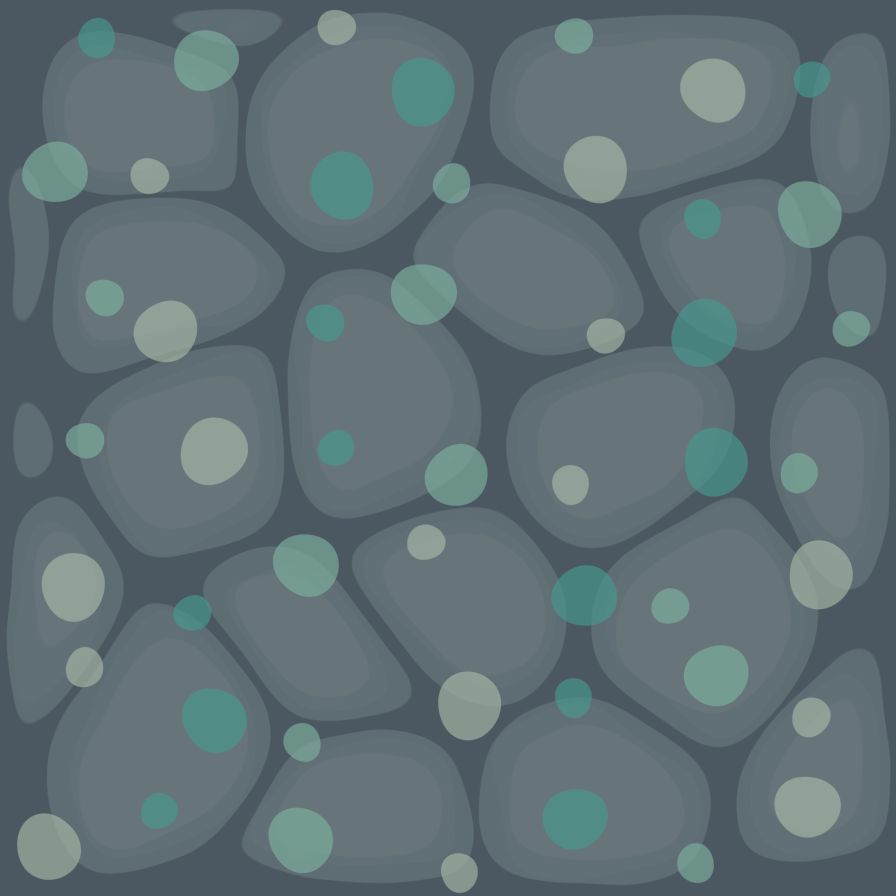
Give the GLSL for this texture, as a Shadertoy shader.

```glsl
const vec2 STONE_GRID = vec2(3.6, 5.0);
const float DOT_GRID = 7.0;
const float ROUNDING = 0.022;

const vec3 MORTAR = vec3(0.300, 0.345, 0.380);
const vec3 RIM = vec3(0.367, 0.422, 0.450);
const vec3 RIM_LIGHT = vec3(0.382, 0.438, 0.463);
const vec3 FACE = vec3(0.405, 0.458, 0.477);
const vec3 CREAM = vec3(0.660, 0.723, 0.652);
const vec3 TEAL = vec3(0.274, 0.600, 0.560);
const vec3 SAGE = vec3(0.489, 0.692, 0.620);

vec2 hash2(vec2 p) {
    vec3 q = fract(p.xyx * vec3(0.1031, 0.1030, 0.0973));
    q += dot(q, q.yzx + 33.33);
    return fract((q.xx + q.yz) * q.zy);
}

float noise(vec2 p) {
    vec2 i = floor(p), f = fract(p);
    f = f * f * (3.0 - 2.0 * f);
    float low = mix(hash2(i).x, hash2(i + vec2(1, 0)).x, f.x);
    float high = mix(hash2(i + vec2(0, 1)).x, hash2(i + vec2(1, 1)).x, f.x);
    return mix(low, high, f.y);
}

float wobble(vec2 p, float frequency, float amount) {
    return amount * (2.0 * noise(p * frequency) - 1.0);
}

// Stone centre in canvas units, rows staggered like masonry
vec2 stoneCentre(vec2 cell) {
    vec2 jitter = 0.75 * (hash2(cell + 17.0) - 0.5);
    return (cell + 0.5 + jitter + vec2(0.5 * mod(cell.y, 2.0), 0.0)) / STONE_GRID;
}

// Distance inward from the rounded outline of the nearest stone
float stoneDepth(vec2 uv) {
    vec2 p = uv + vec2(wobble(uv + 3.0, 5.0, 0.03), wobble(uv + 8.0, 5.0, 0.03));
    vec2 home = floor(p * STONE_GRID), nearest = home;
    float best = 1e3;
    for (int y = -2; y <= 2; y++)
    for (int x = -2; x <= 2; x++) {
        vec2 cell = home + vec2(x, y);
        float d = distance(p, stoneCentre(cell));
        if (d < best) { best = d; nearest = cell; }
    }

    // Soft minimum over the borders with neighbours and the canvas edges
    vec2 centre = stoneCentre(nearest);
    vec4 edges = vec4(uv, 1.0 - uv) - 0.005;
    float total = dot(exp(-edges / ROUNDING), vec4(1.0));
    for (int y = -2; y <= 2; y++)
    for (int x = -2; x <= 2; x++) {
        if (x == 0 && y == 0) continue;
        vec2 other = stoneCentre(nearest + vec2(x, y));
        float border = dot(0.5 * (centre + other) - p, normalize(other - centre));
        total += exp(-border / ROUNDING);
    }
    return -ROUNDING * log(total);
}

float cover(float depth, float softness) {
    return smoothstep(-softness, softness, depth);
}

vec3 paintStones(vec2 uv, float pixel) {
    float depth = stoneDepth(uv);
    float outer = depth - 0.004 + wobble(uv, 14.0, 0.004);
    float middle = depth - 0.018 + wobble(uv + 5.0, 11.0, 0.012);
    float inner = depth - 0.030 + wobble(uv + 9.0, 16.0, 0.004);
    vec3 colour = mix(MORTAR, RIM, cover(outer, pixel));
    colour = mix(colour, RIM_LIGHT, cover(min(middle, outer), 1.5 * pixel));
    return mix(colour, FACE, cover(inner, 1.5 * pixel));
}

// One translucent, slightly lumpy dot per grid cell
vec3 paintDots(vec3 base, vec2 uv, float pixel) {
    vec2 cell = floor(uv * DOT_GRID);
    vec2 rowRandom = hash2(vec2(cell.y, 71.0));
    vec2 shape = hash2(cell + 43.0);
    float isLarge = mod(cell.x + floor(2.0 * rowRandom.x), 2.0);
    float radius = mix(0.021, 0.036, isLarge) * (0.96 + 0.08 * shape.x);

    float room = 0.5 / DOT_GRID - 1.1 * radius;
    vec2 offset = room * (2.0 * hash2(cell + 29.0) - 1.0);
    vec2 q = uv - (cell + 0.5) / DOT_GRID - offset;
    float angle = atan(q.y, q.x);
    float lumps = 0.045 * sin(2.0 * angle + 6.28 * shape.x)
                + 0.025 * sin(3.0 * angle + 6.28 * shape.y);
    float mask = cover(radius * (1.0 + lumps) - length(q), pixel);

    float kind = mod(cell.x + floor(3.0 * rowRandom.y) + cell.y, 3.0);
    vec3 tint = kind < 0.5 ? CREAM : kind < 1.5 ? TEAL : SAGE;
    return mix(base, tint, 0.65 * mask);
}

void mainImage(out vec4 fragColor, in vec2 fragCoord) {
    vec2 uv = fragCoord / iResolution.xy;
    float pixel = 0.8 / iResolution.y;
    vec3 colour = paintStones(uv, pixel);
    fragColor = vec4(paintDots(colour, uv, pixel), 1.0);
}
```
